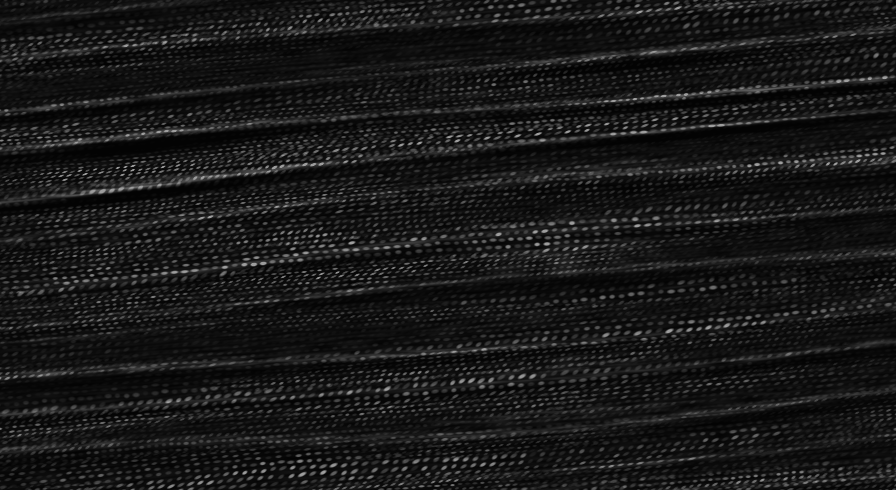
Give the GLSL for this texture, as a Shadertoy shader.

```glsl
// Dark knitted cloth drawn out into long, slightly rising folds.
// Two sizes of slanted, uneven stitches fill warped rows; uneven fold
// ridges, streaks and shadows from gradient noise modulate their light.

#define SLOPE 0.087         // rise of the rows per unit of width
#define ROWS 82.0           // stitch rows per canvas height
#define STITCHES 50.0       // stitches per canvas height, along a row
#define FOLDS 11.0          // folds per canvas height
#define ROW_WARP 1.6        // bunching of the rows, in rows
#define STITCH_GAIN 0.47    // brightness of the stitches
#define RIDGE_GAIN 0.46     // brightness of the fold ridges
#define STREAK_GAIN 0.22    // brightness of the thin streaks
#define SHADOW_DEPTH 0.85   // darkness beside each ridge
#define CLOTH_BASE 0.046    // grey of the gaps

float hash(vec2 cell) {
    vec3 q = fract(vec3(cell.xyx) * 0.1031);
    q += dot(q, q.yzx + 33.33);
    return fract((q.x + q.y) * q.z);
}

vec2 gradient(vec2 cell) {
    float angle = 6.28318 * hash(cell);
    return vec2(cos(angle), sin(angle));
}

float gradientNoise(vec2 p) {
    vec2 i = floor(p), f = fract(p);
    vec2 w = f * f * f * (f * (f * 6.0 - 15.0) + 10.0);
    vec2 e = vec2(0.0, 1.0);
    float low = mix(dot(gradient(i), f), dot(gradient(i + e.yx), f - e.yx), w.x);
    float high = mix(dot(gradient(i + e), f - e), dot(gradient(i + e.yy), f - e.yy), w.x);
    return mix(low, high, w.y);
}

float bell(float x, float width) {
    x /= width;
    return exp(-x * x);
}

// Brightness of the uneven dash at a point of the cloth
float stitch(vec2 cloth, float density) {
    float rows = cloth.y * ROWS * density;
    rows += ROW_WARP * gradientNoise(cloth * vec2(0.9, 14.0) + 7.0 * density);
    float row = floor(rows);
    float drift = 1.5 * gradientNoise(vec2(cloth.x * 2.5, row * 0.37));
    float along = cloth.x * STITCHES * density + 0.5 * mod(row, 2.0) + drift;
    along += 0.5 * hash(vec2(row, 3.0));
    vec2 cell = vec2(floor(along), row);
    float tone = hash(cell + 20.0), jitter = hash(cell + 57.0) - 0.5;

    // Slant, shift and lengthen each dash by its own amount
    vec2 local = vec2(fract(along), fract(rows)) - 0.5;
    local.y -= mix(-0.1, 0.6, hash(vec2(row, 8.0))) * local.x + 0.24 * jitter;
    vec2 size = vec2(mix(0.38, 0.56, hash(cell + 83.0)), 0.37);
    float shape = smoothstep(1.0, 0.3, length(local / size));
    shape *= smoothstep(0.5, 0.4, abs(local.x));
    return shape * mix(0.2, 1.0, tone);
}

void mainImage(out vec4 fragColor, in vec2 fragCoord) {
    vec2 p = fragCoord / iResolution.y;

    // Cloth coordinates follow the rising, gently bent rows
    vec2 cloth = vec2(p.x, p.y - SLOPE * p.x + 2.0);
    cloth.y += 0.010 * gradientNoise(p * vec2(1.1, 2.0) + 4.0);

    // Folds: a thin lit ridge above a soft shadow, unevenly spaced
    float phase = cloth.y * FOLDS + 0.8 * gradientNoise(cloth * vec2(0.5, 6.0));
    float fold = floor(phase), side = fract(phase);
    float strength = mix(0.2, 1.1, hash(vec2(fold, 9.0)));
    strength *= clamp(0.8 + 1.2 * gradientNoise(vec2(p.x * 1.8, fold * 1.7 + 0.4)), 0.15, 1.4);
    float ridge = strength * bell(side - 0.58, 0.065);
    float shadow = strength * bell(side - 0.36, 0.16);

    // Long bands of open and dense cloth, thin streaks and fine strands
    float band = smoothstep(-0.35, 0.4, gradientNoise(cloth * vec2(0.8, 13.0) + 31.0));
    float streak = smoothstep(0.2, 0.6, gradientNoise(cloth * vec2(1.3, 42.0) + 17.0));
    float strand = gradientNoise(cloth * vec2(16.0, 170.0));
    float patches = 1.0 + 0.8 * gradientNoise(cloth * vec2(4.0, 26.0) + 11.0);

    // Coarse and fine stitches trade places along the cloth
    float blend = smoothstep(-0.25, 0.25, gradientNoise(cloth * vec2(1.2, 20.0) + 43.0));
    float knit = mix(stitch(cloth, 1.0), stitch(cloth, 1.27), blend);

    // Combine the lights
    float light = CLOTH_BASE + 0.05 * strand;
    light += STITCH_GAIN * knit * mix(0.16, 1.15, band) * patches;
    light += STREAK_GAIN * streak * (0.25 + 0.6 * knit + 0.4 * strand);
    light *= 1.0 - SHADOW_DEPTH * min(shadow, 1.0);
    light += RIDGE_GAIN * ridge * (0.38 + 0.6 * knit + 0.5 * strand);
    fragColor = vec4(vec3(clamp(light, 0.012, 0.62)), 1.0);
}
```
